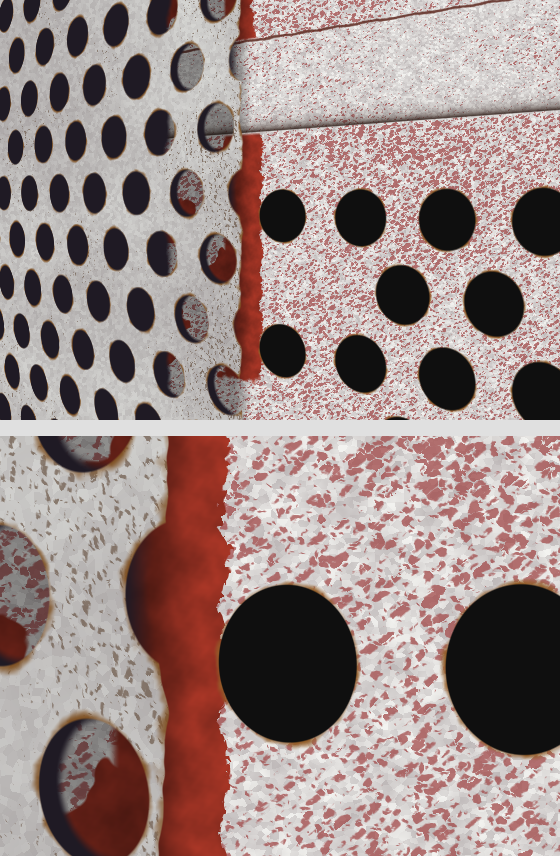
Top: the whole. Bottom: its middle third, enlarged.
Write a Shadertoy shader that draws this texture.

```glsl
const vec3 PAINT_LIGHT = vec3(0.83, 0.83, 0.82);
const vec3 PAINT_GREY = vec3(0.65, 0.63, 0.63);
const vec3 PRIMER_RED = vec3(0.53, 0.17, 0.12);
const vec3 FLAKE_RED = vec3(0.55, 0.25, 0.25);
const vec3 RUST = vec3(0.50, 0.32, 0.14);
const vec3 DARK_BROWN = vec3(0.17, 0.11, 0.09);
const vec3 VOID_VIOLET = vec3(0.12, 0.10, 0.14);
const vec3 VOID_BLACK = vec3(0.05, 0.05, 0.05);

vec2 hash2(vec2 p) {
    return fract(sin(vec2(dot(p, vec2(127.1, 311.7)), dot(p, vec2(269.5, 183.3)))) * 43758.5);
}

// Layered, rotated sines, roughly -0.9 to 0.9
float waves(vec2 p) {
    float sum = 0.0, amp = 0.5;
    for (int i = 0; i < 4; i++) {
        sum += amp * sin(p.x + 1.7 * sin(p.y));
        p = mat2(1.2, 1.6, -1.6, 1.2) * p + 1.3;
        amp *= 0.5;
    }
    return sum;
}

// Cellular noise: distance to the nearest seed, and its random value
vec2 cells(vec2 p) {
    vec2 base = floor(p), best = vec2(9.0, 0.0);
    for (int y = -1; y <= 1; y++)
    for (int x = -1; x <= 1; x++) {
        vec2 id = base + vec2(x, y);
        float d = length(id + hash2(id) - p);
        if (d < best.x) best = vec2(d, hash2(id + 57.0).x);
    }
    return best;
}

float flakes(vec2 p, float density) {
    vec2 c = cells(p + 0.5 * waves(p * 1.7));
    return smoothstep(0.0, 0.22, density * (0.3 + c.y) - c.x);
}

// Relative distance to a grid of ellipses: -1 at a centre, 0 on the rim
float ellipseGrid(vec2 q, vec2 period, vec2 radius) {
    return length((q - period * round(q / period)) / radius) - 1.0;
}

// Receding staggered holes of the front sheet
float frontHoles(vec2 p) {
    p.x -= 0.07 * (p.y - 0.67) * (p.y - 0.67);
    float column = (0.512 - p.x) / (0.0455 + 0.055 * p.x);
    float row = (p.y - 0.54) * (1.0 + 0.043 * column) / 0.3125;
    vec2 q = vec2(column - 1.0, row), period = vec2(2.0, 1.0), radius = vec2(0.59, 0.187);
    return min(ellipseGrid(q, period, radius), ellipseGrid(q - 0.5 * period, period, radius));
}

// Holes of the back panel; inner rows start further right
float backHoles(vec2 p) {
    float column = (p.x - 0.672) / (0.1437 + 0.049 * p.x);
    float row = (0.486 - 0.0047 * column - p.y) * (1.0 - 0.076 * column) / 0.321;
    vec2 q = vec2(column, row), radius = vec2(0.31, 0.195);
    float outer = column > -0.5 ? ellipseGrid(q, vec2(1.0), radius) : 1.0;
    float inner = column > 1.0 ? ellipseGrid(q - 0.5, vec2(1.0), radius) : 1.0;
    return row > -0.28 ? min(outer, inner) : 1.0;
}

vec3 rustRim(vec3 color, float d, float wear, float width) {
    float ring = 1.0 - smoothstep(0.0, width * (1.0 + wear), d);
    return mix(color, RUST, ring * clamp(0.65 + 0.6 * wear, 0.0, 1.0));
}

vec3 backPanel(vec2 p, float wear, float aa) {
    float fold = p.y - 0.684 - 0.073 * (p.x - 0.573);
    float seam = p.y - 0.899 - 0.161 * (p.x - 0.573);
    float below = 1.0 - smoothstep(-0.01, 0.0, fold);
    float above = smoothstep(0.0, 0.01, seam);

    // Chipped paint
    float grain = cells(p * vec2(170.0, 210.0)).y;
    vec3 color = mix(PAINT_GREY, PAINT_LIGHT, clamp(0.15 + 0.7 * grain + 0.25 * wear, 0.0, 1.0));
    float density = 0.27 + 0.2 * max(below, above) + 0.14 * waves(p * 9.0);
    density += 0.12 * below * smoothstep(0.35, 0.65, p.y);
    color = mix(color, FLAKE_RED, 0.75 * flakes(p * vec2(105.0, 125.0), density));

    // Bare primer strip and patches behind the front sheet
    float limit = mix(0.622, 0.602, above) + 0.007 * wear + 0.006 * (grain - 0.5);
    float strip = 1.0 - smoothstep(-aa, aa, p.x - limit);
    strip *= max(above, below * smoothstep(0.09, 0.105, p.y + 0.012 * wear));
    strip *= mix(smoothstep(0.1, 0.2, waves(p * 23.0)), 1.0, smoothstep(0.53, 0.54, p.x));
    color = mix(color, PRIMER_RED * (0.95 + 0.15 * wear), strip);

    // Folded ledge and upper seam
    float ledge = smoothstep(-0.003, 0.001, fold) * exp(-max(fold, 0.0) / 0.013);
    color = mix(color, DARK_BROWN, 0.9 * ledge);
    float crack = 1.0 - smoothstep(0.001, 0.005, abs(seam + 0.002 * wear));
    color = mix(color, mix(DARK_BROWN, PRIMER_RED, 0.4), 0.85 * crack);

    float d = backHoles(p);
    color = rustRim(color, d, wear, 0.07);
    return mix(VOID_BLACK, color, smoothstep(-aa, aa, d * 0.065));
}

vec3 frontSheet(vec2 p, float d, float edge, float wear) {
    float grain = cells(p * vec2(150.0, 120.0)).y;
    float tone = 0.5 + 0.35 * waves(p * 6.0) + 0.4 * (grain - 0.5) + 0.3 * (p.x - 0.25);
    vec3 color = mix(PAINT_GREY, PAINT_LIGHT, clamp(tone, 0.0, 1.0));
    float density = 0.10 + 0.2 * smoothstep(0.3, 0.55, p.x) + 0.16 * waves(p * 13.0);
    vec2 slanted = vec2(p.x + 0.5 * p.y, p.y - 0.3 * p.x) * vec2(140.0, 90.0);
    color = mix(color, vec3(0.42, 0.34, 0.28), 0.7 * flakes(slanted, density));
    color = rustRim(color, d, wear, 0.11);
    return rustRim(color, (edge - p.x) * 25.0, wear, 0.22);
}

void mainImage(out vec4 fragColor, in vec2 fragCoord) {
    vec2 p = fragCoord / iResolution.y;
    float aa = 1.0 / iResolution.y;
    float wear = waves(p * 75.0);
    float edge = 0.574 + 0.006 * waves(vec2(p.y * 30.0, 2.0));
    float d = frontHoles(p);

    // Back panel, shaded by the sheet in front of it
    vec3 color = backPanel(p, wear, aa);
    color *= 1.0 - 0.4 * (1.0 - smoothstep(0.555, 0.605, p.x));

    // Open space and hole walls seen through the front sheet
    float backed = smoothstep(0.395, 0.41, p.x + 0.01 * waves(p * 20.0));
    float lit = 1.0 - smoothstep(-0.12, 0.08, frontHoles(p - vec2(0.016, 0.003)));
    float open = mix(backed * lit, 1.0, smoothstep(0.54, 0.57, p.x));
    color = mix(VOID_VIOLET, color * 1.15, open);

    float sheet = smoothstep(-aa, aa, d * 0.04) * (1.0 - smoothstep(-aa, aa, p.x - edge));
    color = mix(color, frontSheet(p, d, edge, wear), sheet);
    fragColor = vec4(clamp(color, 0.0, 1.0), 1.0);
}
```
